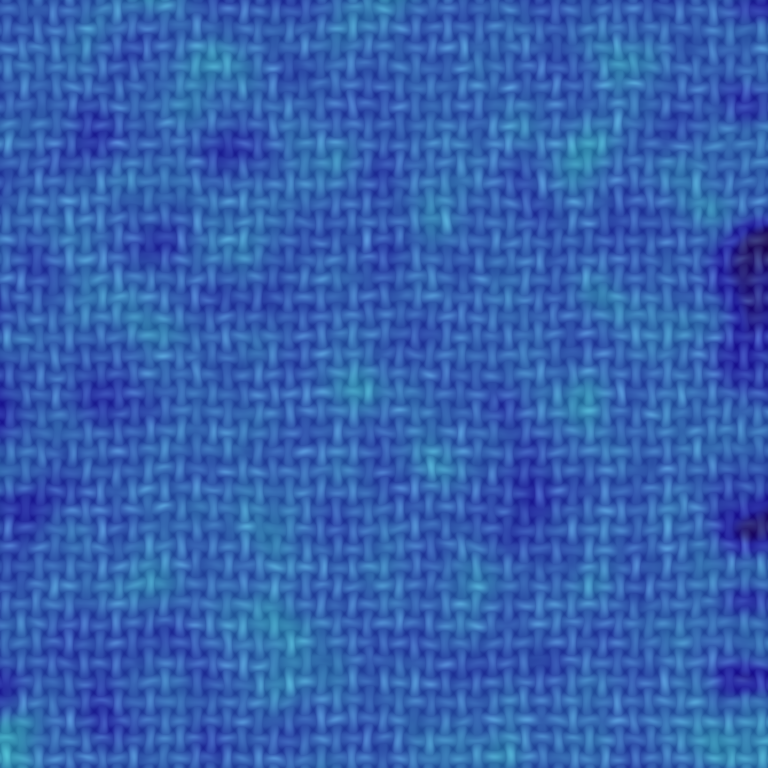
This texture is drawn by a WebGL 1 fragment shader. Its source:

```glsl
precision highp float;

uniform vec2 u_resolution;

const float PI = 3.14159265;
const vec2 THREADS = vec2(49.0, 40.0);

const vec3 INK = vec3(0.16, 0.11, 0.38);
const vec3 VIOLET = vec3(0.16, 0.17, 0.64);
const vec3 BLUE = vec3(0.195, 0.365, 0.68);
const vec3 TEAL = vec3(0.20, 0.58, 0.69);
const vec3 RELIEF = vec3(0.15, 0.24, 0.18);

vec2 gradientAt(vec2 cell) {
  vec3 q = fract(cell.xyx * vec3(0.1031, 0.1030, 0.0973));
  q += dot(q, q.yzx + 33.33);
  float angle = 2.0 * PI * fract((q.x + q.y) * q.z);
  return vec2(cos(angle), sin(angle));
}

float gradientNoise(vec2 p) {
  vec2 i = floor(p);
  vec2 f = p - i;
  vec2 u = f * f * f * (f * (f * 6.0 - 15.0) + 10.0);
  vec2 e = vec2(0.0, 1.0);
  float a = dot(gradientAt(i), f);
  float b = dot(gradientAt(i + e.yx), f - e.yx);
  float c = dot(gradientAt(i + e.xy), f - e.xy);
  float d = dot(gradientAt(i + e.yy), f - e.yy);
  return mix(mix(a, b, u.x), mix(c, d, u.x), u.y);
}

// Brightness of one thread: a broad body with a thin, worn highlight
float threadLight(float across, float along, float id, float rise,
                  float ridgeWidth, float seed) {
  float wear = gradientNoise(vec2(id * 7.37 + seed, along * 0.6));
  float sway = 0.3 * gradientNoise(vec2(id * 3.71 + seed, along * 0.7 + 9.0));
  float offset = abs(across + sway * (1.0 - 2.0 * abs(across)));
  float body = 1.0 - smoothstep(0.16, 0.5, offset);
  float ridge = 1.0 - smoothstep(0.0, ridgeWidth, offset);
  return body * (mix(0.40, 0.62, rise) + 0.3 * wear)
       + ridge * rise * (0.36 + 0.7 * wear);
}

// Plain weave: warp and weft take turns on top
float weave(vec2 g) {
  vec2 id = floor(g);
  vec2 f = g - id - 0.5;
  float side = 1.0 - 2.0 * mod(id.x + id.y, 2.0);
  float warpRise = 0.5 + 0.5 * side * cos(PI * f.y);
  float weftRise = 0.5 - 0.5 * side * cos(PI * f.x);
  float warp = threadLight(f.x, g.y, id.x, warpRise, 0.36, 3.1);
  float weft = threadLight(f.y, g.x, id.y, weftRise, 0.25, 51.7);
  return max(warp, weft);
}

// Uneven dye, with darker round stains gathered along the side edges
float dyeAmount(vec2 p) {
  float dye = 1.1 * gradientNoise(p * 9.0 + 4.3)
            + 0.5 * gradientNoise(p * 16.0 + 21.6)
            + 0.4 * gradientNoise(p * 4.0 + 37.2);
  float edge = max(smoothstep(0.91, 0.98, p.x),
                   0.5 * (1.0 - smoothstep(0.0, 0.07, p.x)));
  float stain = smoothstep(-0.1, 0.4, gradientNoise(vec2(p.x * 3.0, p.y * 11.0) + 62.4));
  return dye - 1.8 * edge * stain;
}

vec3 dyeColor(float dye) {
  vec3 color = mix(BLUE, TEAL, smoothstep(-0.1, 1.15, dye));
  color = mix(color, VIOLET, smoothstep(-0.1, 1.15, -dye));
  return mix(color, INK, smoothstep(1.2, 2.1, -dye));
}

void main() {
  vec2 p = gl_FragCoord.xy / u_resolution;

  // Slightly wandering threads
  vec2 drift = vec2(gradientNoise(p * vec2(5.0, 7.0) + 11.4),
                    gradientNoise(p * vec2(7.0, 5.0) + 83.9));
  float light = weave(p * THREADS + 0.3 * drift);

  vec3 color = dyeColor(dyeAmount(p)) + RELIEF * (light - 0.48);
  gl_FragColor = vec4(clamp(color, 0.0, 1.0), 1.0);
}
```
